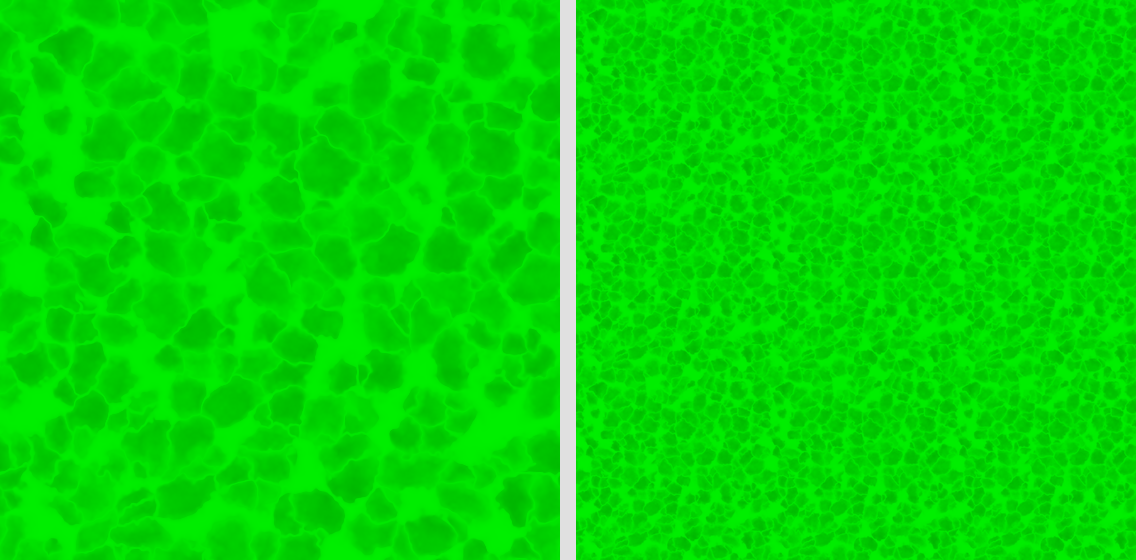
Left: one tile. Right: repeated 3 by 3.
This texture is drawn by a WebGL 2 fragment shader. Its source:

```glsl
#version 300 es
precision highp float;

uniform vec2 u_resolution;
out vec4 outColor;

const int   CELLS       = 16;      // stones per side, whole so the tile wraps
const float RADIUS_MIN  = 0.23;    // stone radii in cell units
const float RADIUS_MAX  = 0.82;
const float STRETCH     = 0.36;    // largest elongation
const float GAP         = 0.045;   // half width of the seam between stones
const float EDGE_SHARP  = 0.05;    // rim widths in cell units
const float EDGE_SOFT   = 0.20;
const float WARP_COARSE = 0.30;    // outline distortion
const float WARP_FINE   = 0.12;
const float GROUND      = 0.935;   // green levels
const float GROUND_NEAR = 0.885;
const float STONE_RIM   = 0.835;
const float STONE_CORE  = 0.778;
const float TONE_SPREAD = 0.065;
const float MOTTLE      = 0.10;
const float TILT        = 0.022;

uint mixBits(uint x) {
    x ^= x >> 16; x *= 0x7feb352dU;
    x ^= x >> 15; x *= 0x846ca68bU;
    return x ^ (x >> 16);
}

// Random value in 0..1 for a lattice point that repeats every period cells
float hash(ivec2 cell, int period, int seed) {
    ivec2 w = (cell % period + period) % period;
    uint h = mixBits(uint(w.x) + mixBits(uint(w.y) + mixBits(uint(seed))));
    return float(h >> 8) / 16777216.0;
}

// Wrapping value noise
float noise(vec2 uv, int period, int seed) {
    vec2 p = uv * float(period);
    ivec2 i = ivec2(floor(p));
    vec2 f = fract(p);
    f = f * f * (3.0 - 2.0 * f);
    float low  = mix(hash(i, period, seed), hash(i + ivec2(1, 0), period, seed), f.x);
    float high = mix(hash(i + ivec2(0, 1), period, seed), hash(i + ivec2(1, 1), period, seed), f.x);
    return mix(low, high, f.y);
}

float fbm(vec2 uv, int period, int seed) {
    float sum = 0.0, amp = 0.5;
    for (int k = 0; k < 4; k++) {
        sum += amp * noise(uv, period, seed + k);
        period *= 2;
        amp *= 0.5;
    }
    return sum / 0.9375;
}

vec2 warp(vec2 uv, int period, int seed) {
    return vec2(noise(uv, period, seed), noise(uv, period, seed + 1)) - 0.5;
}

// Approximate signed distance to the stone of one cell; local is its unit frame
float stoneDistance(vec2 p, ivec2 cell, out vec2 local) {
    vec2 center = vec2(cell) + vec2(hash(cell, CELLS, 1), hash(cell, CELLS, 2));
    float radius = mix(RADIUS_MIN, RADIUS_MAX, hash(cell, CELLS, 3));
    float stretch = 1.0 + STRETCH * hash(cell, CELLS, 4);
    float angle = 3.14159 * hash(cell, CELLS, 5);
    float c = cos(angle), s = sin(angle);
    vec2 q = mat2(c, -s, s, c) * (p - center);
    local = q / (radius * vec2(stretch, 1.0 / stretch));
    return (length(local) - 1.0) * radius;
}

void main() {
    vec2 uv = gl_FragCoord.xy / u_resolution;
    vec2 p = uv * float(CELLS);
    p += WARP_COARSE * warp(uv, 40, 20) + WARP_FINE * warp(uv, 110, 30);

    // Nearest and second nearest stone
    ivec2 home = ivec2(floor(p));
    ivec2 owner = home;
    vec2 ownerLocal = vec2(0.0);
    float first = 1e3, second = 1e3;
    for (int y = -2; y <= 2; y++) {
        for (int x = -2; x <= 2; x++) {
            ivec2 cell = home + ivec2(x, y);
            vec2 local;
            float d = stoneDistance(p, cell, local);
            if (d < first) {
                second = first;
                first = d;
                owner = cell;
                ownerLocal = local;
            } else {
                second = min(second, d);
            }
        }
    }

    // Depth inside the stone, cut off by the seam towards its neighbour
    float depth = min(-first, 0.5 * (second - first) - GAP);

    // Rim, crisp in some places and blurred in others
    float blur = smoothstep(0.45, 0.8, noise(uv, 24, 40));
    float pixel = float(CELLS) / min(u_resolution.x, u_resolution.y);
    float edge = max(mix(EDGE_SHARP, EDGE_SOFT, blur), 1.5 * pixel);
    float mask = smoothstep(-0.5 * edge, 0.5 * edge, depth);

    // Ground, darker close to the stones
    float ground = mix(GROUND, GROUND_NEAR, exp(-max(-depth, 0.0) / 0.09));
    ground += 0.015 * (fbm(uv, 12, 50) - 0.5);

    // Stone, with its own tone, a tilted light and mottling
    float stone = mix(STONE_RIM, STONE_CORE, smoothstep(0.0, 0.24, depth));
    stone += TONE_SPREAD * (hash(owner, CELLS, 6) - 0.45);
    float lightAngle = 6.28318 * hash(owner, CELLS, 7);
    stone += TILT * dot(ownerLocal, vec2(cos(lightAngle), sin(lightAngle)));
    stone += MOTTLE * (fbm(uv, 36, 60) - 0.5);

    float green = mix(ground, min(stone, ground), mask);
    outColor = vec4(0.0, clamp(green, 0.0, 1.0), 0.0, 1.0);
}
```
